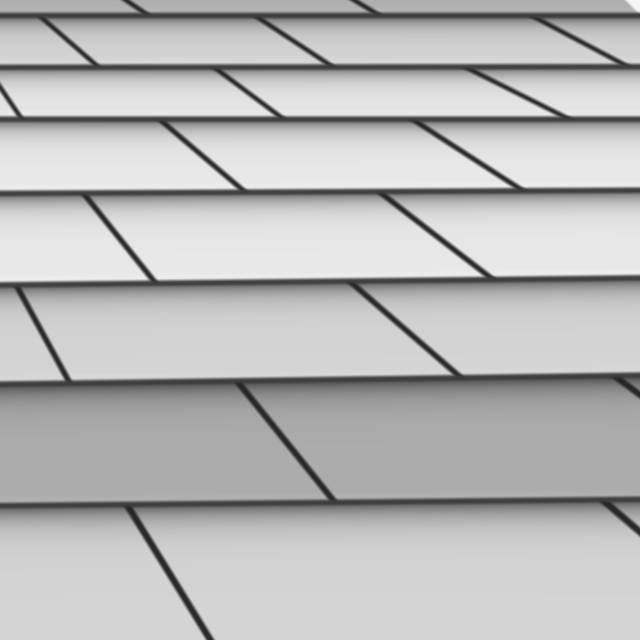
Give the GLSL for this pattern, as a three.js fragment shader.

```glsl
// Grey overlapping roof slates in perspective: eight courses with slanted joints and soft shadows.
varying vec2 vUv;

// Blurred line of a given half width around zero distance.
float stroke(float dist, float halfWidth) {
  return 1.0 - smoothstep(halfWidth - 0.0035, halfWidth + 0.0035, abs(dist));
}

// Lays one course over the grey below it.
// edges: heights of the top edge (left, right) and the bottom edge (left, right)
// first, spacing: x of the first joint and distance to the next, at top and bottom
// growth: widening of each further slate
float course(float below, vec4 edges, vec2 first, vec2 spacing, float growth, float shade) {
  vec2 p = vUv;
  float top = mix(edges.x, edges.y, p.x);
  float bottom = mix(edges.z, edges.w, p.x);
  float height = top - bottom;
  float depth = top - p.y;

  // Slate face, with the shadow cast by the course above and a faint lower rim
  float fall = max(depth, 0.0) / (0.009 + 0.055 * height);
  float grey = shade * (1.0 - 0.64 * exp(-fall));
  grey += 0.015 * stroke(p.y - bottom - 0.009, 0.004);

  // Slanted joints, thicker in the nearer courses
  float thickness = 0.0027 + 0.011 * height;
  for (int i = 0; i < 3; i++) {
    float k = float(i);
    vec2 ends = first + k * spacing + 0.5 * growth * k * (k - 1.0);
    float slant = (ends.y - ends.x) / height;
    float dist = (p.x - ends.x - slant * depth) / length(vec2(1.0, slant));
    grey = mix(grey, 0.13, 0.95 * stroke(dist, thickness));
  }

  // Dark gap along the top edge, blending into the shadow
  grey = mix(below, grey, smoothstep(-0.003, 0.003, depth));
  return mix(grey, 0.23, 0.93 * stroke(depth, 0.0042));
}

void main() {
  // Farthest course, ending at the bright sky corner
  float grey = course(0.68, vec4(1.056, 1.056, 0.976, 0.976), vec2(0.113, 0.232), vec2(0.347, 0.361), 0.12, 0.69);
  grey = mix(grey, 0.96, smoothstep(1.973, 1.981, vUv.x + vUv.y));

  // Remaining courses, far to near
  grey = course(grey, vec4(0.976, 0.976, 0.895, 0.896), vec2(0.061, 0.154), vec2(0.337, 0.366), 0.095, 0.83);
  grey = course(grey, vec4(0.895, 0.896, 0.814, 0.814), vec2(-0.021, 0.034), vec2(0.355, 0.409), 0.037, 0.9);
  grey = course(grey, vec4(0.814, 0.814, 0.698, 0.703), vec2(0.249, 0.383), vec2(0.395, 0.434), 0.05, 0.91);
  grey = course(grey, vec4(0.698, 0.703, 0.555, 0.566), vec2(0.13, 0.243), vec2(0.462, 0.527), 0.05, 0.91);
  grey = course(grey, vec4(0.555, 0.566, 0.4, 0.414), vec2(0.025, 0.109), vec2(0.521, 0.611), 0.05, 0.83);
  grey = course(grey, vec4(0.4, 0.414, 0.21, 0.22), vec2(0.37, 0.523), vec2(0.589, 0.694), 0.05, 0.675);
  grey = course(grey, vec4(0.21, 0.22, -0.02, -0.02), vec2(0.198, 0.341), vec2(0.743, 0.877), 0.05, 0.83);

  gl_FragColor = vec4(vec3(grey), 1.0);
}
```
